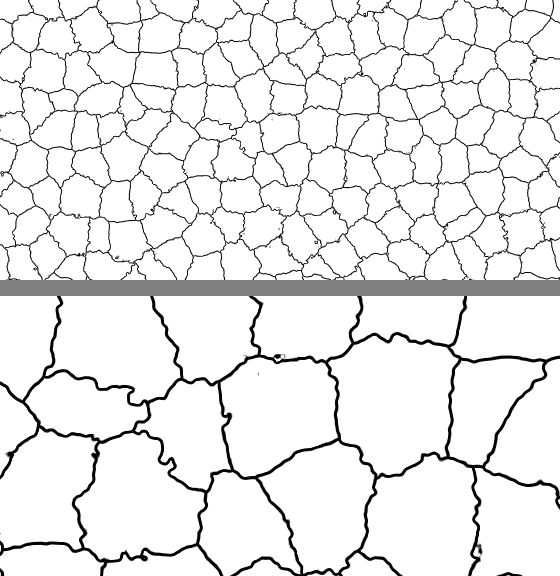
Top, the full canvas; bottom, a detail of the centre.
A Shadertoy shader for this pattern:

```glsl
// Irregular rounded cells divided by thin, jagged black lines on white.
// A weighted Voronoi diagram of staggered, jittered sites is bent by layered
// noise; the border distance is rescaled so that the lines keep an even width.

const float CELLS_PER_HEIGHT = 8.5;
const float LINE_WIDTH = 0.0037;      // in canvas heights
const float SITE_JITTER = 0.68;
const float WEIGHT_RANGE = 0.2;
const vec3 PAPER = vec3(1.0);
const vec3 INK = vec3(0.01);

vec3 hash3(vec2 p) {
    vec3 q = fract(p.xyx * vec3(0.1031, 0.1030, 0.0973));
    q += dot(q, q.yxz + 33.33);
    return fract((q.xxy + q.yzz) * q.zyx);
}

// Smooth two-channel value noise in -1..1
vec2 noise2(vec2 p) {
    vec2 i = floor(p), f = fract(p);
    vec2 u = f * f * (3.0 - 2.0 * f);
    vec2 low = mix(hash3(i).xy, hash3(i + vec2(1, 0)).xy, u.x);
    vec2 high = mix(hash3(i + vec2(0, 1)).xy, hash3(i + vec2(1, 1)).xy, u.x);
    return 2.0 * mix(low, high, u.y) - 1.0;
}

// Broad bends plus fine jags, whose strength varies from place to place
vec2 warp(vec2 p) {
    float roughness = 1.0 + 0.75 * noise2(p * 1.3 + 71.0).x;
    vec2 bend = 0.085 * noise2(p * 2.3 + 17.0);
    vec2 jag = 0.045 * noise2(p * 7.0 + 43.0) + 0.027 * noise2(p * 15.0 + 89.0);
    return p + bend + roughness * jag;
}

// Site position in xy, weight in z
vec3 cellSite(vec2 cell) {
    vec3 h = hash3(cell + 131.0);
    vec2 stagger = vec2(0.5 * mod(cell.y, 2.0), 0.0);
    return vec3(cell + stagger + 0.5 + SITE_JITTER * (h.xy - 0.5), WEIGHT_RANGE * h.z);
}

float weightedDistance(vec2 p, vec3 site) {
    vec2 d = site.xy - p;
    return dot(d, d) - site.z;
}

vec3 nearestSite(vec2 p) {
    vec3 best = vec3(0.0);
    float bestDistance = 1e5;
    for (int y = -2; y <= 2; y++)
    for (int x = -2; x <= 2; x++) {
        vec3 site = cellSite(floor(p) + vec2(x, y));
        float d = weightedDistance(p, site);
        if (d < bestDistance) {
            bestDistance = d;
            best = site;
        }
    }
    return best;
}

// Distance to the closest border at warped point p; warpX and warpY are the
// derivatives of the warp and undo its local stretching.
float borderDistance(vec2 p, vec2 warpX, vec2 warpY) {
    vec3 home = nearestSite(p);
    float homeDistance = weightedDistance(p, home);
    float closest = 1e5;
    for (int y = -2; y <= 2; y++)
    for (int x = -2; x <= 2; x++) {
        vec3 site = cellSite(floor(p) + vec2(x, y));
        vec2 across = site.xy - home.xy;
        float span = length(across);
        if (span < 1e-4) continue;
        vec2 normal = across / span;
        float d = (weightedDistance(p, site) - homeDistance) / (2.0 * span);
        float stretch = length(vec2(dot(normal, warpX), dot(normal, warpY)));
        closest = min(closest, d / max(stretch, 0.3));
    }
    return closest;
}

void mainImage(out vec4 fragColor, in vec2 fragCoord) {
    vec2 p = fragCoord / iResolution.y * CELLS_PER_HEIGHT;

    // Warp the plane and measure its derivatives
    float e = 0.005;
    vec2 q = warp(p);
    vec2 warpX = (warp(p + vec2(e, 0)) - q) / e;
    vec2 warpY = (warp(p + vec2(0, e)) - q) / e;

    // Antialiased line, one pixel of edge softness
    float d = borderDistance(q, warpX, warpY) / CELLS_PER_HEIGHT;
    float line = clamp(0.5 + (0.5 * LINE_WIDTH - d) * iResolution.y, 0.0, 1.0);
    fragColor = vec4(mix(PAPER, INK, line), 1.0);
}
```
